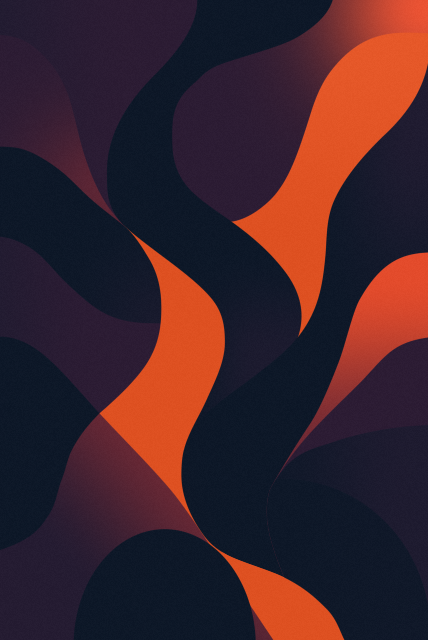
Write a WebGL 1 fragment shader that draws this background.

```glsl
precision highp float;
// Flowing ribbons: navy bands wind between plum fields and orange tongues.
// Every edge is a chain of Hermite arcs; the layers are painted back to front
// with soft gradients, in a sheet 5.12 wide and 7.68 tall whose y runs down.
uniform vec2 u_resolution;

#define SHEET vec2(5.12, 7.68)
#define NAVY vec3(0.052, 0.093, 0.155)
#define DUSK vec3(0.125, 0.108, 0.190)
#define PLUM vec3(0.172, 0.110, 0.202)
#define WINE vec3(0.430, 0.160, 0.205)
#define EMBER vec3(0.920, 0.325, 0.200)
#define ORANGE vec3(0.870, 0.315, 0.130)
#define GRAIN 0.018

float softness; // half a screen pixel, in sheet units

// Hermite arc between knots (position, value, slope); gives (value, slope).
vec2 arc(float u, vec3 a, vec3 b) {
  float h = b.x - a.x;
  float t = clamp((u - a.x) / h, 0.0, 1.0);
  float rise = b.y - a.y;
  float c = 3.0 * rise - h * (2.0 * a.z + b.z);
  float d = h * (a.z + b.z) - 2.0 * rise;
  float slope = a.z + t * (2.0 * c + 3.0 * d * t) / h;
  float value = a.y + t * (h * a.z + t * (c + t * d));
  return vec2(value + slope * (u - a.x - t * h), slope);
}

// Four arcs joined; the ends go on as straight lines.
vec2 path(float u, vec3 a, vec3 b, vec3 c, vec3 d, vec3 e) {
  if (u < b.x) return arc(u, a, b);
  if (u < c.x) return arc(u, b, c);
  if (u < d.x) return arc(u, c, d);
  return arc(u, d, e);
}

// Coverage of the side where v exceeds the edge.
float past(float v, vec2 edge) {
  float dist = (v - edge.x) / sqrt(1.0 + edge.y * edge.y);
  return smoothstep(-softness, softness, dist);
}

float ellipse(vec2 p, vec2 center, vec2 radius) {
  vec2 q = (p - center) / radius;
  float dist = (dot(q, q) - 1.0) / (2.0 * length(q / radius) + 0.001);
  return 1.0 - smoothstep(-softness, softness, dist);
}

float hash(vec2 p) {
  vec3 q = fract(vec3(p.xyx) * 0.1031);
  q += dot(q, q.yzx + 33.33);
  return fract((q.x + q.y) * q.z);
}

// Left edge of the lower right ribbon.
vec2 lowerRibbon(float y) {
  if (y < 4.05) return path(y, vec3(0.7, 5.13, -0.15), vec3(1.6, 4.62, -1.05),
    vec3(2.4, 4.0, -0.45), vec3(3.1, 3.89, -0.1), vec3(4.05, 3.56, -0.8));
  if (y < 6.4) return path(y, vec3(4.05, 3.56, -0.8), vec3(4.5, 3.06, -1.3),
    vec3(5.1, 2.34, -0.75), vec3(5.7, 2.17, 0.0), vec3(6.4, 2.42, 0.7));
  return path(y, vec3(6.4, 2.42, 0.7), vec3(6.65, 2.7, 1.8),
    vec3(6.93, 3.4, 2.0), vec3(7.3, 3.9, 1.0), vec3(7.68, 4.12, 0.5));
}

// Left and right edges of the central ribbon.
vec2 centralLeft(float y) {
  if (y < 2.05) return y < 0.9 ? arc(y, vec3(0.0, 2.36, 0.0), vec3(0.9, 1.85, -1.0))
                               : arc(y, vec3(0.9, 1.85, -1.0), vec3(2.05, 1.28, 0.0));
  if (y < 2.75) return arc(y, vec3(2.05, 1.28, 0.0), vec3(2.75, 1.53, 1.15));
  if (y > 5.4) return lowerRibbon(y);
  return path(y, vec3(2.75, 1.53, 1.15), vec3(3.57, 2.52, 0.85),
    vec3(4.11, 2.69, 0.0), vec3(4.8, 2.47, -0.45), vec3(5.4, 2.2, -0.24));
}
vec2 centralRight(float y) {
  if (y < 1.65) return path(y, vec3(0.0, 3.98, -0.3), vec3(0.45, 3.55, -1.7),
    vec3(0.75, 2.7, -3.0), vec3(1.0, 2.32, -1.2), vec3(1.65, 2.06, 0.0));
  return path(y, vec3(1.65, 2.06, 0.0), vec3(2.25, 2.25, 0.85),
    vec3(2.66, 2.77, 1.4), vec3(3.26, 3.41, 0.75), vec3(4.06, 3.56, -0.35));
}

// Plum fields, navy lobes and the orange tongue left of the central ribbon.
vec3 leftSide(vec2 p) {
  vec3 col = mix(DUSK, PLUM, smoothstep(-0.6, 1.6, p.x));
  float lobe = past(p.y, path(p.x, vec3(0.0, 0.42, 0.05), vec3(0.45, 0.6, 0.9),
    vec3(0.8, 1.1, 2.4), vec3(1.0, 1.83, 3.2), vec3(1.53, 2.75, 1.0)));
  col = mix(col, mix(PLUM, WINE, 0.75 * exp(-1.1 * dot(p - vec2(1.3, 2.3), p - vec2(1.3, 2.3)))), lobe);
  float band = past(p.y, path(p.x, vec3(0.0, 1.76, 0.0), vec3(0.3, 1.8, 0.35),
    vec3(0.7, 2.03, 0.75), vec3(1.1, 2.4, 0.87), vec3(1.53, 2.75, 0.85)));
  col = mix(col, mix(NAVY, DUSK, 0.6 * smoothstep(0.6, 2.0, p.x) * smoothstep(2.6, 3.9, p.y)), band);
  float field = past(p.y, path(p.x, vec3(0.0, 2.84, 0.1), vec3(0.4, 3.0, 0.7),
    vec3(0.8, 3.4, 0.95), vec3(1.2, 3.73, 0.6), vec3(1.92, 3.88, 0.0)));
  col = mix(col, mix(DUSK, PLUM, smoothstep(-0.5, 1.2, p.x)), field);
  float tongue = past(p.x, path(p.y, vec3(2.75, 1.53, 0.95), vec3(3.1, 1.78, 0.6),
    vec3(3.7, 1.93, 0.0), vec3(4.4, 1.73, -0.7), vec3(4.96, 1.19, -1.15)));
  col = mix(col, ORANGE, tongue * step(2.7, p.y));

  // The diagonal parts the tongue from the wine slope and its navy lobes.
  float diagonal = past(p.y, path(p.x, vec3(0.0, 4.04, 0.0), vec3(0.5, 4.24, 0.8),
    vec3(1.19, 4.96, 1.08), vec3(2.0, 5.83, 1.15), vec3(2.45, 6.45, 1.5)));
  float warmth = smoothstep(-0.2, 1.1, 0.5 * p.x - 0.45 * (p.y - 5.5));
  float slope = past(p.x, path(p.y, vec3(4.96, 1.19, -1.0), vec3(5.4, 0.86, -0.5),
    vec3(5.75, 0.74, -0.4), vec3(6.2, 0.57, -0.7), vec3(6.6, 0.0, -3.0)));
  col = mix(col, mix(NAVY, mix(mix(DUSK, PLUM, 0.4), WINE, warmth), slope), diagonal);
  return mix(col, NAVY, ellipse(p, vec2(1.97, 7.75), vec2(1.09, 1.4)));
}

// Central ribbon, glowing corner, orange tongue, lower ribbon and right lobes.
vec3 rightSide(vec2 p) {
  vec3 col = mix(NAVY, DUSK, 0.8 * smoothstep(3.0, 4.3, p.y) * smoothstep(2.2, 3.1, p.x));
  vec2 corner = p - vec2(5.1, 0.1);
  vec3 upper = mix(PLUM, EMBER, exp(-dot(corner, corner) / 1.3));
  vec2 crest = p.x < 4.0 ? path(p.x, vec3(2.77, 2.66, -0.15), vec3(3.2, 2.43, -0.9),
    vec3(3.5, 1.98, -2.3), vec3(3.72, 1.35, -3.2), vec3(4.0, 0.8, -1.2))
    : arc(p.x, vec3(4.0, 0.8, -1.2), vec3(5.12, 0.4, 0.05));
  upper = mix(upper, ORANGE + 0.03 * smoothstep(3.0, 0.5, p.y), past(p.y, crest));
  col = mix(col, upper, past(p.x, centralRight(p.y)));
  vec3 ribbon = mix(NAVY, DUSK, smoothstep(4.4, 1.5, p.y) * smoothstep(3.6, 5.0, p.x));
  col = mix(col, ribbon, past(p.x, lowerRibbon(p.y)));

  // Red wedge, plum gap and dark lobe fan out from one tip.
  float fan = past(p.x, arc(p.y, vec3(5.87, 3.23, -0.3), vec3(6.93, 3.4, 0.4)));
  vec3 tip = vec3(3.23, 5.87, -1.8);
  float wedge = past(p.y, path(p.x, tip, vec3(3.7, 5.1, -1.5),
    vec3(4.05, 4.35, -2.6), vec3(4.3, 3.6, -1.8), vec3(5.12, 3.03, -0.05)));
  col = mix(col, mix(EMBER - 0.03, WINE, smoothstep(3.3, 5.5, p.y)), wedge * fan);
  float gap = past(p.y, path(p.x, tip, vec3(3.8, 5.1, -1.05),
    vec3(4.3, 4.6, -1.0), vec3(4.7, 4.2, -0.7), vec3(5.12, 4.05, -0.15)));
  col = mix(col, PLUM, gap * fan);
  float lobe = past(p.y, path(p.x, tip, vec3(3.5, 5.52, -0.8),
    vec3(4.0, 5.3, -0.35), vec3(4.5, 5.17, -0.2), vec3(5.12, 5.1, -0.05)));
  vec3 shade = mix(NAVY, DUSK, 0.2 + 0.7 * smoothstep(3.3, 4.9, p.x));
  shade = mix(shade, NAVY, 0.85 * ellipse(p, vec2(3.4, 7.6), vec2(1.75, 1.85)));
  return mix(col, shade, lobe * fan);
}

void main() {
  vec2 uv = gl_FragCoord.xy / u_resolution;
  vec2 p = vec2(uv.x, 1.0 - uv.y) * SHEET;
  softness = 0.7 * SHEET.y / u_resolution.y;
  vec3 col = mix(leftSide(p), rightSide(p), past(p.x, centralLeft(p.y)));
  col += GRAIN * (hash(floor(p * 90.0)) - 0.5);
  gl_FragColor = vec4(col, 1.0);
}
```
